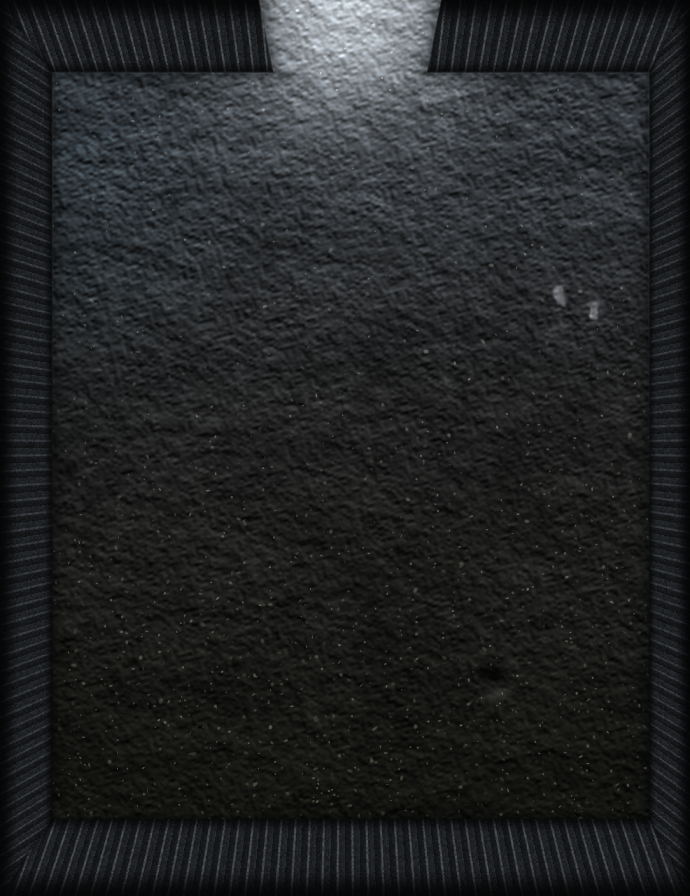
Write a Shadertoy shader that draws this background.

```glsl
// Dark rough stone wall in a ribbed black frame, lit through a gap at the top.

float hash(vec2 p) {
    vec3 q = fract(vec3(p.xyx) * 0.1031);
    q += dot(q, q.yzx + 33.33);
    return fract((q.x + q.y) * q.z);
}

float noise(vec2 p) {
    vec2 i = floor(p), f = fract(p);
    f = f * f * (3.0 - 2.0 * f);
    return mix(mix(hash(i), hash(i + vec2(1, 0)), f.x),
               mix(hash(i + vec2(0, 1)), hash(i + vec2(1, 1)), f.x), f.y);
}

// Bumps of several sizes, a little wider than tall
float stoneHeight(vec2 p) {
    p = mat2(0.97, -0.24, 0.24, 0.97) * p * vec2(0.8, 1.0);
    float sum = 0.0, weight = 0.28, frequency = 55.0;
    for (int i = 0; i < 4; i++) {
        sum += weight * noise(p * frequency + float(i) * 17.3);
        frequency *= 1.75;
        weight *= 0.98;
    }
    return sum;
}

float spot(vec2 p, vec2 centre, vec2 size) {
    vec2 d = (p - centre) / size;
    return exp(-dot(d, d));
}

// Pale mineral grains, one candidate per cell
float flecks(vec2 p, float cells, float density) {
    p += 0.004 * vec2(noise(p * 140.0), noise(p * 140.0 + 40.0));
    vec2 cell = floor(p * cells), f = fract(p * cells);
    vec2 centre = 0.25 + 0.5 * vec2(hash(cell + 7.1), hash(cell + 31.7));
    float radius = mix(0.08, 0.2, hash(cell + 53.0));
    float grain = smoothstep(radius + 0.16, radius - 0.06, length(f - centre));
    return grain * step(1.0 - density, hash(cell)) * hash(cell + 91.0);
}

vec3 stoneWall(vec2 p) {
    // Cool above, warm and darker below
    vec3 color = mix(vec3(0.073, 0.074, 0.062), vec3(0.122, 0.122, 0.122), smoothstep(0.05, 0.6, p.y));
    color = mix(color, vec3(0.182, 0.196, 0.212), smoothstep(0.48, 0.9, p.y));
    color += vec3(-0.006, 0.008, 0.013) * spot(p, vec2(0.09, 0.8), vec2(0.13, 0.2));
    color *= 0.86 + 0.28 * noise(p * vec2(14.0, 22.0));

    // Relief lit from above
    float height = stoneHeight(p);
    float relief = height - stoneHeight(p + vec2(0.0012, 0.003));
    color *= clamp(1.0 + 2.3 * relief + 0.7 * (height - 0.54), 0.25, 2.4);

    // Light falling through the gap
    float beam = spot(p, vec2(0.39, 1.0), vec2(0.125, 0.115));
    float halo = spot(p, vec2(0.39, 0.97), vec2(0.23, 0.22));
    color += vec3(0.46, 0.473, 0.478) * beam * (1.0 + 0.55 * relief);
    color += vec3(0.07, 0.073, 0.075) * halo * (1.0 + 1.8 * relief);

    // Grains and pale chips
    float low = 1.0 - smoothstep(0.1, 0.75, p.y);
    color += vec3(0.24, 0.25, 0.22) * flecks(p, 170.0, 0.03 + 0.13 * low);
    color += vec3(0.2, 0.2, 0.17) * flecks(p + 3.7, 105.0, 0.02 + 0.08 * low);
    float chips = spot(p, vec2(0.624, 0.668), vec2(0.010, 0.019))
                + spot(p, vec2(0.665, 0.654), vec2(0.012, 0.017))
                + spot(p, vec2(0.612, 0.619), vec2(0.006));
    color += vec3(0.25, 0.25, 0.26) * smoothstep(0.35, 0.85, chips * (0.15 + 1.2 * noise(p * 130.0)));

    // Pits with lit lower lips
    float pits = spot(p, vec2(0.551, 0.248), vec2(0.016, 0.012))
               + 0.5 * spot(p, vec2(0.078, 0.475), vec2(0.018, 0.015))
               + 0.5 * spot(p, vec2(0.297, 0.725), vec2(0.012, 0.008));
    color *= 1.0 - 0.8 * smoothstep(0.1, 0.9, pits * (0.5 + noise(p * 90.0)));
    color += 0.1 * spot(p, vec2(0.553, 0.227), vec2(0.015, 0.007)) * (0.4 + noise(p * 160.0));
    return color;
}

vec3 ribbedFrame(vec2 p, float pixel) {
    // Depth runs from 0 at the outside to 1 at the opening
    float sideDepth = min(p.x / 0.0586, (0.7695 - p.x) / 0.0456);
    float endDepth = min(p.y / 0.086, (1.0 - p.y) / 0.081);
    float depth = min(sideDepth, endDepth);
    bool onSide = sideDepth < endDepth;
    float along = onSide ? p.y - 0.5 : p.x - 0.385;

    // Ribs converge towards the middle
    float rib = fract(along / (1.0 - 0.085 * depth) / 0.0172);
    float ridge = smoothstep(0.06 + pixel / 0.0172, 0.02, abs(rib - 0.5));
    float profile = smoothstep(0.0, 0.4, depth) * smoothstep(1.05, 0.8, depth);
    vec3 color = vec3(0.022, 0.024, 0.027);
    color += vec3(0.095, 0.102, 0.111) * profile * (0.5 + 0.65 * rib);
    color += vec3(0.155, 0.162, 0.17) * ridge * (0.12 + 0.88 * profile) * (onSide ? 0.6 : 1.0);
    color *= 0.75 + 0.25 * smoothstep(0.0, 0.12, abs(sideDepth - endDepth));
    return color * (0.8 + 0.4 * hash(floor(p * 512.0)));
}

void mainImage(out vec4 fragColor, in vec2 fragCoord) {
    vec2 p = fragCoord / iResolution.xy * vec2(0.7695, 1.0);
    float pixel = 1.0 / iResolution.y;

    // Opening: a rectangle joined to a tapered slot at the top
    float inside = min(min(p.x - 0.0586, 0.7239 - p.x), min(p.y - 0.086, 0.919 - p.y));
    float taper = min((1.0 - p.y) / 0.081, 1.2);
    float slot = min(0.1015 - 0.016 * taper - abs(p.x - 0.3905), p.y - 0.5);
    float opening = max(inside, slot);

    // Wall darkened beside the frame, then the frame and its thin rim
    vec3 wall = stoneWall(p) * (1.0 - 0.45 * exp(-max(opening, 0.0) / 0.008));
    vec3 color = mix(ribbedFrame(p, pixel), wall, smoothstep(-pixel, pixel, opening));
    float rim = smoothstep(0.0012 + pixel, 0.0, abs(opening));
    color += vec3(0.05, 0.06, 0.065) * rim * smoothstep(0.2, 1.0, p.y);
    fragColor = vec4(clamp(color, 0.0, 1.0), 1.0);
}
```
